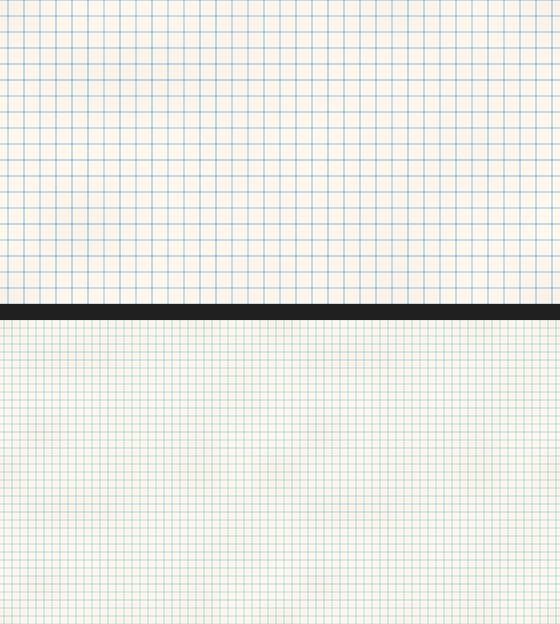
Top: one tile. Bottom: repeated 2 by 2.
Reproduce this pattern procedurally as a WebGL 1 fragment shader.

```glsl
precision highp float;
// Squared paper: thin blue rules on cream, 35 square cells across and 19 down.
// Each axis measures the distance to its nearest rule in cell units, then adds a
// fine ink line over a cool halo. Wrapped noise varies ink and paper faintly.

uniform vec2 u_resolution;

const vec2 CELLS = vec2(35.0, 19.0);
const vec2 RULE_OFFSET = vec2(0.5, 0.0);  // position of the rule inside a cell
const float RULE_WIDTH = 0.041;           // in cells
const float FILTER_WIDTH = 1.4;           // smoothing box, relative to the sample spacing
const float HALO_INNER = 0.095;           // in cells
const float HALO_OUTER = 0.130;
const float INK_VARIATION = 0.10;         // between one rule and the next
const vec2 MOTTLE_CELLS = vec2(7.0, 4.0);
const float MOTTLE_STRENGTH = 0.025;

const vec3 PAPER = vec3(0.99, 0.96, 0.91);
const vec3 HALO = vec3(0.970, 0.980, 0.950);
const vec3 INK = vec3(0.43, 0.62, 0.75);

// Hash without sine
float hash(vec2 p) {
  vec3 q = fract(vec3(p.xyx) * 0.1031);
  q += dot(q, q.yzx + 33.33);
  return fract((q.x + q.y) * q.z);
}

// Smooth value noise that repeats after a whole number of cells
float wrappedNoise(vec2 p, vec2 period) {
  vec2 corner = floor(p);
  vec2 f = fract(p);
  vec2 blend = f * f * (3.0 - 2.0 * f);
  vec2 a = mod(corner, period);
  vec2 b = mod(corner + 1.0, period);
  return mix(mix(hash(a), hash(vec2(b.x, a.y)), blend.x),
             mix(hash(vec2(a.x, b.y)), hash(b), blend.x), blend.y);
}

// Distance to the nearest rule on each axis, wrapping at every cell
vec2 ruleDistance(vec2 cell, vec2 offset) {
  return abs(fract(cell - offset + 0.5) - 0.5);
}

// Ink strength of the nearest rule on each axis
vec2 ruleStrength(vec2 cell, vec2 offset, float variation) {
  vec2 index = mod(floor(cell - offset + 0.5), CELLS);
  vec2 random = vec2(hash(vec2(index.x, 51.0)), hash(vec2(index.y, 83.0)));
  return 1.0 + variation * (2.0 * random - 1.0);
}

// Share of a box filter that a line covers, exact for hairlines too
vec2 lineCoverage(vec2 dist, float width, vec2 box) {
  vec2 near = max(dist - 0.5 * box, vec2(-0.5 * width));
  vec2 far = min(dist + 0.5 * box, vec2(0.5 * width));
  return clamp((far - near) / box, 0.0, 1.0);
}

// Combined cover of both rule directions
float unite(vec2 cover) {
  return 1.0 - (1.0 - cover.x) * (1.0 - cover.y);
}

void main() {
  vec2 uv = gl_FragCoord.xy / u_resolution;
  vec2 cell = uv * CELLS;
  vec2 dist = ruleDistance(cell, RULE_OFFSET);

  // Rules
  vec2 box = FILTER_WIDTH * CELLS / u_resolution;
  vec2 halo = 1.0 - smoothstep(HALO_INNER, HALO_OUTER, dist);
  vec2 ink = lineCoverage(dist, RULE_WIDTH, box);
  ink = min(ink * ruleStrength(cell, RULE_OFFSET, INK_VARIATION), 1.0);

  // Paper, halo, ink
  float mottle = wrappedNoise(uv * MOTTLE_CELLS, MOTTLE_CELLS) - 0.5;
  vec3 color = mix(PAPER, HALO, unite(halo));
  color = mix(color, INK, unite(ink)) + MOTTLE_STRENGTH * mottle;
  gl_FragColor = vec4(color, 1.0);
}
```
